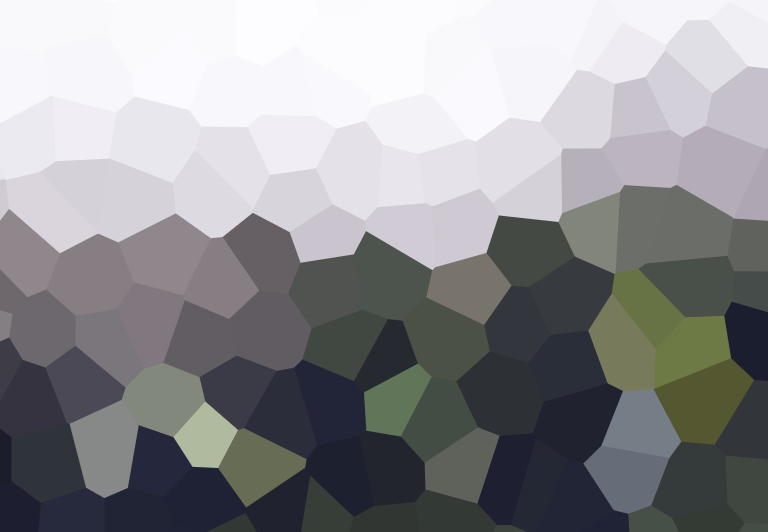
Give the GLSL for this background, as a WebGL 2 fragment shader.

```glsl
#version 300 es
precision highp float;

uniform vec2 u_resolution;
out vec4 fragColor;

#define CELL 0.115
#define JITTER 0.78
#define SKY_GRAIN 0.07
#define GROUND_GRAIN 0.36
#define GLOW_CORE 0.03
#define GLOW_REACH 0.085

const vec3 WHITE  = vec3(0.985, 0.985, 0.995);
const vec3 MIST   = vec3(0.945, 0.94, 0.965);
const vec3 LILAC  = vec3(0.82, 0.80, 0.83);
const vec3 HAZE   = vec3(0.65, 0.62, 0.67);
const vec3 MAUVE  = vec3(0.49, 0.46, 0.48);
const vec3 STONE  = vec3(0.37, 0.38, 0.36);
const vec3 MOSS   = vec3(0.27, 0.29, 0.27);
const vec3 FOREST = vec3(0.24, 0.27, 0.24);
const vec3 PLUM   = vec3(0.21, 0.20, 0.24);
const vec3 NAVY   = vec3(0.12, 0.13, 0.20);

vec2 hash2(vec2 p) {
  vec3 q = fract(p.xyx * vec3(0.1031, 0.1030, 0.0973));
  q += dot(q, q.yzx + 33.33);
  return fract((q.xx + q.yz) * q.zy);
}

// Height of the border between bright sky and dark ground
float ridge(float x) {
  return 0.555 - 0.04 * smoothstep(0.4, 0.75, x) + 0.105 * smoothstep(0.9, 1.15, x);
}

// Jittered site of a grid cell, with its row following the ridge
vec2 cellSite(vec2 id) {
  vec2 site = (id + 0.5 + JITTER * (hash2(id + 40.0) - 0.5)) * CELL;
  site.y += ridge(site.x);
  return site;
}

vec3 skyColour(vec2 site, float height, vec2 rnd) {
  float east = smoothstep(0.8, 1.4, site.x);
  float lift = smoothstep(0.0, mix(0.24, 0.42, east), height);
  vec3 colour = mix(mix(LILAC, HAZE, east), MIST, lift);
  colour = mix(colour, WHITE, smoothstep(0.15, 0.42, height) * (1.0 - 0.6 * east));
  float grain = SKY_GRAIN * mix(1.0, 0.25, lift);
  return colour + grain * (rnd.x - 0.5) * vec3(1.0, 1.05, 0.9);
}

// Tints the cells whose sites lie near a centre
vec3 glow(vec3 base, vec2 site, vec2 centre, vec3 tint) {
  float fade = smoothstep(GLOW_CORE, GLOW_REACH, distance(site, centre));
  return mix(tint, base, fade);
}

vec3 groundColour(vec2 site, float depth, vec2 rnd) {
  float west = 1.0 - smoothstep(0.48, 0.66, site.x);
  vec3 upper = mix(MOSS, STONE, smoothstep(0.95, 1.15, site.x));
  upper = mix(upper, MAUVE, west);
  vec3 deep = mix(NAVY, FOREST, smoothstep(0.25, 0.95, rnd.x));
  deep = mix(deep, PLUM, 0.55 * west * smoothstep(0.1, 0.3, site.y));
  float fade = smoothstep(mix(0.03, 0.12, west), mix(0.24, 0.33, west), depth);
  vec3 colour = mix(upper, deep, fade);
  colour *= 1.0 + GROUND_GRAIN * (rnd.y - 0.5);

  // Pale and green lights in the dark field
  colour = glow(colour, site, vec2(0.36, 0.19), vec3(0.69, 0.73, 0.62));
  colour = glow(colour, site, vec2(0.18, 0.11), vec3(0.64, 0.64, 0.62));
  colour = glow(colour, site, vec2(0.49, 0.08), vec3(0.53, 0.56, 0.41));
  colour = glow(colour, site, vec2(0.74, 0.23), vec3(0.38, 0.46, 0.35));
  colour = glow(colour, site, vec2(0.89, 0.31), vec3(0.29, 0.31, 0.18));
  colour = glow(colour, site, vec2(0.83, 0.09), vec3(0.49, 0.48, 0.46));
  // Eastern lights
  colour = glow(colour, site, vec2(1.15, 0.35), vec3(0.47, 0.48, 0.36));
  colour = glow(colour, site, vec2(1.28, 0.39), vec3(0.46, 0.51, 0.28));
  colour = glow(colour, site, vec2(1.38, 0.25), vec3(0.38, 0.39, 0.17));
  colour = glow(colour, site, vec2(1.21, 0.16), vec3(0.46, 0.49, 0.53));
  // Warm patches along the ridge
  colour = glow(colour, site, vec2(1.08, 0.57), vec3(0.57, 0.58, 0.52));
  colour = glow(colour, site, vec2(0.91, 0.49), vec3(0.50, 0.48, 0.44));
  return colour;
}

vec3 cellColour(vec2 id) {
  vec2 site = cellSite(id);
  float height = site.y - ridge(site.x);
  vec2 rnd = hash2(id + 91.0);
  return height > 0.0 ? skyColour(site, height, rnd) : groundColour(site, -height, rnd);
}

void main() {
  vec2 p = gl_FragCoord.xy / u_resolution.y;
  vec2 base = floor((p - vec2(0.0, ridge(p.x))) / CELL);

  // Nearest two sites
  float near = 1e5, next = 1e5;
  vec2 nearId = base, nextId = base;
  for (int j = -2; j <= 2; j++) {
    for (int i = -2; i <= 2; i++) {
      vec2 id = base + vec2(i, j);
      vec2 offset = cellSite(id) - p;
      float d = dot(offset, offset);
      if (d < near) {
        next = near; nextId = nearId;
        near = d; nearId = id;
      } else if (d < next) {
        next = d; nextId = id;
      }
    }
  }

  // Blend across the shared edge over about one pixel
  float gap = max(distance(cellSite(nearId), cellSite(nextId)), 1e-4);
  float edge = 0.5 * (next - near) / gap;
  float blend = clamp(0.5 - edge * u_resolution.y, 0.0, 0.5);
  fragColor = vec4(mix(cellColour(nearId), cellColour(nextId), blend), 1.0);
}
```
